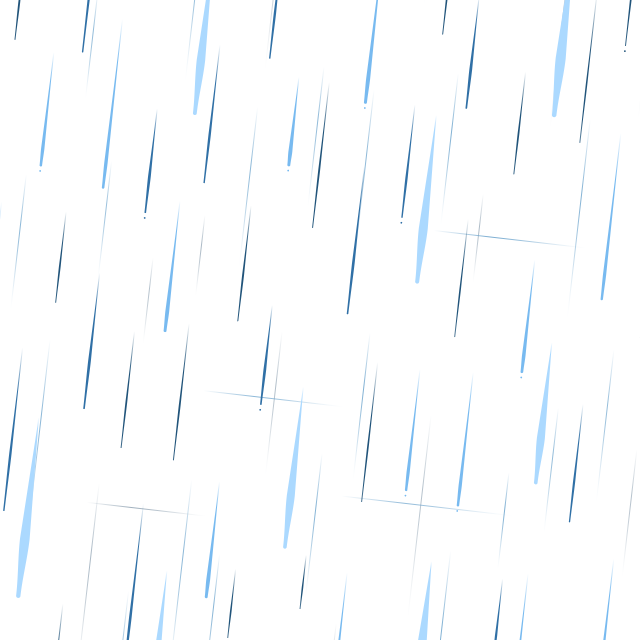
Reproduce this pattern procedurally as a Shadertoy shader.

```glsl
// Slanted rain on white: tapered drops in four blues, with faint hairlines
// along and across the fall. Each layer is a set of staggered columns in a
// rotated frame; every cell holds one streak shaped by a distance function.

const vec3 PAPER = vec3(1.0);
const vec3 PALE  = vec3(0.67, 0.85, 1.00);
const vec3 SKY   = vec3(0.47, 0.73, 0.94);
const vec3 DEEP  = vec3(0.19, 0.44, 0.65);
const vec3 NAVY  = vec3(0.13, 0.33, 0.48);
const vec3 MIST  = vec3(0.42, 0.64, 0.80);
const vec3 ASH   = vec3(0.58, 0.65, 0.71);
const float LEAN = 0.115;

struct Style {
    vec3 color;
    float halfWidth;
    vec2 lengths;    // shortest, longest
    float peak;      // place of the widest point, 0 = tip, 1 = tail
    float tail;      // width at the tail, relative to the widest point
    float dotChance; // how often a bead trails below
};

float hash(vec2 cell, float seed) {
    vec2 k = cell + seed * vec2(3.17, 7.31);
    return fract(sin(dot(k, vec2(127.1, 311.7))) * 4375.85);
}

// Coverage of a round brush; brushes below one pixel fade instead of thinning
float brush(float dist, float radius, float pixel) {
    float r = max(radius, 0.5 * pixel);
    return clamp(0.5 - (dist - r) / pixel, 0.0, 1.0) * min(1.0, 2.0 * radius / pixel);
}

// Streak from a sharp tip at the origin down to a rounded tail
float streak(vec2 q, float len, Style s, float halfWidth, float pixel) {
    float t = clamp(-q.y / len, 0.0, 1.0);
    float swell = t / s.peak;
    float taper = mix(1.0, s.tail, smoothstep(s.peak, 1.0, t));
    float radius = halfWidth * min(swell, taper);
    return brush(length(q + vec2(0.0, len * t)), radius, pixel);
}

// The four drop sizes share the cells in a ratio of 1 : 2 : 2 : 2
Style dropStyle(vec2 cell) {
    float kind = mod(cell.x * 3.0 + cell.y * 5.0, 7.0);
    if (kind < 0.5) return Style(PALE, 0.0082, vec2(0.19, 0.31), 0.68, 0.45, 0.0);
    if (kind < 2.5) return Style(SKY, 0.0032, vec2(0.12, 0.30), 0.85, 0.75, 0.7);
    if (kind < 4.5) return Style(DEEP, 0.0022, vec2(0.13, 0.33), 0.65, 0.60, 0.25);
    return Style(NAVY, 0.0015, vec2(0.08, 0.24), 0.60, 0.50, 0.1);
}

Style hairStyle(vec2 cell, vec2 lengths) {
    vec3 color = mix(MIST, ASH, step(0.65, hash(cell, 9.0)));
    return Style(color, 0.0007, lengths, 0.35, 0.0, 0.0);
}

// Paints one streak of the given style inside its cell
vec3 paintCell(vec3 base, vec2 q, vec2 cell, vec2 size, float shift, Style s,
               float seed, float pixel) {
    float len = mix(s.lengths.x, s.lengths.y, hash(cell, seed));
    float drop = hash(cell, seed + 1.0) * (size.y - len - 0.02);
    float side = 0.5 + 0.6 * (hash(cell, seed + 2.0) - 0.5);
    vec2 tip = vec2((cell.x + side) * size.x, (cell.y + 1.0) * size.y + shift - drop);
    float halfWidth = s.halfWidth * mix(0.75, 1.0, hash(cell, seed + 3.0));
    float cover = streak(q - tip, len, s, halfWidth, pixel);

    float bead = brush(length(q - tip + vec2(0.0, len + 0.009)), 0.0013, pixel);
    cover = max(cover, bead * step(hash(cell, seed + 4.0), s.dotChance));
    return mix(base, s.color, cover);
}

// Column stagger by the golden ratio keeps neighbours apart
float columnShift(float column, float height) {
    return fract(column * 0.618) * height;
}

vec3 paintDrops(vec3 base, vec2 q, vec2 size, float seed, float pixel) {
    for (float i = -1.0; i <= 1.0; i++) {
        float column = floor(q.x / size.x) + i;
        float shift = columnShift(column, size.y);
        vec2 cell = vec2(column, floor((q.y - shift) / size.y));
        base = paintCell(base, q, cell, size, shift, dropStyle(cell), seed, pixel);
    }
    return base;
}

vec3 paintHairs(vec3 base, vec2 q, vec2 size, vec2 lengths, float seed, float pixel) {
    float column = floor(q.x / size.x);
    float shift = columnShift(column, size.y);
    vec2 cell = vec2(column, floor((q.y - shift) / size.y));
    return paintCell(base, q, cell, size, shift, hairStyle(cell, lengths), seed, pixel);
}

void mainImage(out vec4 fragColor, in vec2 fragCoord) {
    float pixel = 1.0 / iResolution.y;
    vec2 p = fragCoord * pixel;

    // Frame aligned with the fall: x across, y up along the streaks
    vec2 axis = normalize(vec2(LEAN, 1.0));
    vec2 q = vec2(dot(p, vec2(axis.y, -axis.x)), dot(p, axis));

    vec3 color = PAPER;
    color = paintHairs(color, q, vec2(0.072, 0.60), vec2(0.12, 0.35), 21.0, pixel);
    color = paintHairs(color, vec2(q.y, -q.x), vec2(0.19, 0.90), vec2(0.10, 0.28), 43.0, pixel);
    color = paintDrops(color, q, vec2(0.056, 0.42), 5.0, pixel);
    fragColor = vec4(color, 1.0);
}
```
